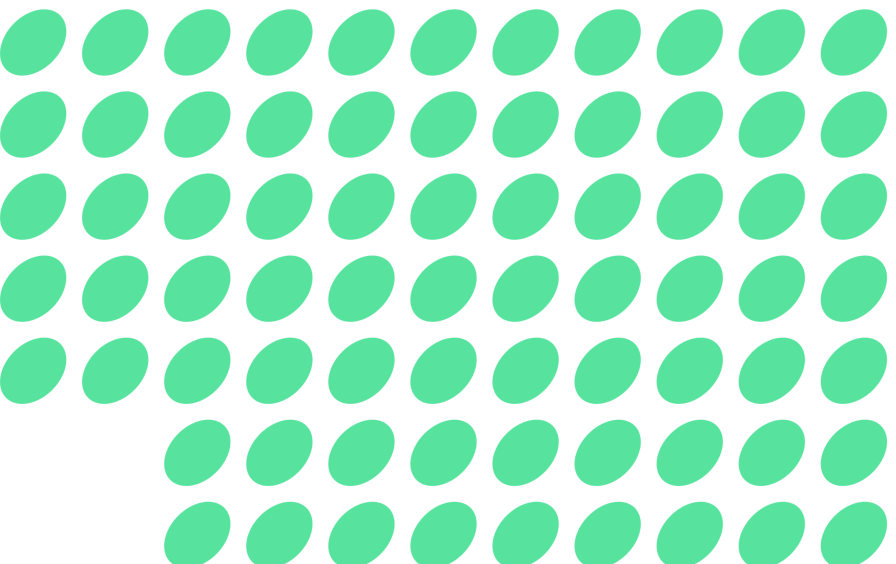
Give the GLSL for this pattern, as a Shadertoy shader.

```glsl
// Grid of tilted green ovals on white, with an empty notch at the lower left.

// Approximate signed distance to an axis-aligned ellipse.
float ellipseDistance(vec2 p, vec2 radii) {
    float k = length(p / radii);
    return k * (k - 1.0) / max(length(p / (radii * radii)), 1e-4);
}

void mainImage(out vec4 fragColor, in vec2 fragCoord) {
    // Canvas widths, measured from the top left corner
    vec2 pos = vec2(fragCoord.x, iResolution.y - fragCoord.y) / iResolution.x;
    float pixel = 1.0 / iResolution.x;

    // Square cells, each centred on its oval
    float pitch = 0.0916;
    vec2 grid = (pos - vec2(0.0370, 0.0474)) / pitch;
    vec2 cell = floor(grid + 0.5);
    vec2 local = (grid - cell) * pitch;

    // Long axis runs from lower left to upper right
    vec2 axes = vec2(local.x - local.y, local.x + local.y) * sqrt(0.5);
    float d = ellipseDistance(axes, vec2(0.0427, 0.0302));
    float oval = 1.0 - smoothstep(-0.75 * pixel, 0.75 * pixel, d);

    // Leave out the first two columns below the fifth row
    bool notch = cell.x < 1.5 && cell.y > 4.5;
    if (notch) oval = 0.0;

    vec3 green = vec3(0.34, 0.89, 0.62);
    fragColor = vec4(mix(vec3(1.0), green, oval), 1.0);
}
```
